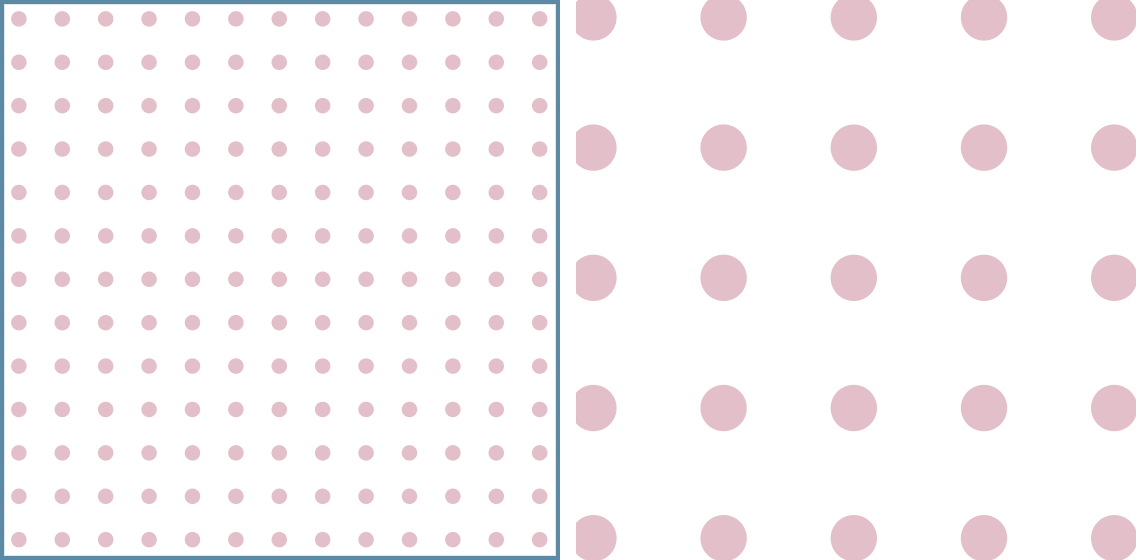
Left, the full canvas; right, a detail of the centre.
Write a WebGL 2 fragment shader that draws this pattern.

```glsl
#version 300 es
precision highp float;
// A 13 by 13 grid of pink dots on white, inside a thin blue frame.

uniform vec2 u_resolution;
out vec4 fragColor;

const vec3 PAPER = vec3(1.0);
const vec3 DOT_PINK = vec3(0.886, 0.749, 0.788);
const vec3 FRAME_BLUE = vec3(0.361, 0.541, 0.647);

const float DOTS_PER_SIDE = 13.0;
const float DOT_SPACING = 0.0775;
const float DOT_RADIUS = 0.0138;
const vec2 GRID_CENTER = vec2(0.4987, 0.5013);
const float FRAME_WIDTH = 0.0075;

// Coverage of a shape from its signed distance, softened over one pixel.
float coverage(float dist, float pixel) {
    return clamp(0.5 - dist / pixel, 0.0, 1.0);
}

// Distance to the nearest dot of a square grid with an odd count per side.
float dotGrid(vec2 p, float spacing, float count, float radius) {
    float lastIndex = 0.5 * (count - 1.0);
    vec2 index = clamp(floor(p / spacing + 0.5), -lastIndex, lastIndex);
    return length(p - index * spacing) - radius;
}

// Distance to a band of the given width along the canvas edge.
float frame(vec2 uv, vec2 size, float width) {
    vec2 toEdge = min(uv, size - uv);
    return min(toEdge.x, toEdge.y) - width;
}

void main() {
    float pixel = 1.0 / min(u_resolution.x, u_resolution.y);
    vec2 uv = gl_FragCoord.xy * pixel;
    vec2 size = u_resolution * pixel;
    vec2 gridPos = uv - GRID_CENTER * size;

    float dots = dotGrid(gridPos, DOT_SPACING, DOTS_PER_SIDE, DOT_RADIUS);
    float border = frame(uv, size, FRAME_WIDTH);

    vec3 color = mix(PAPER, DOT_PINK, coverage(dots, pixel));
    color = mix(color, FRAME_BLUE, coverage(border, pixel));
    fragColor = vec4(color, 1.0);
}
```
